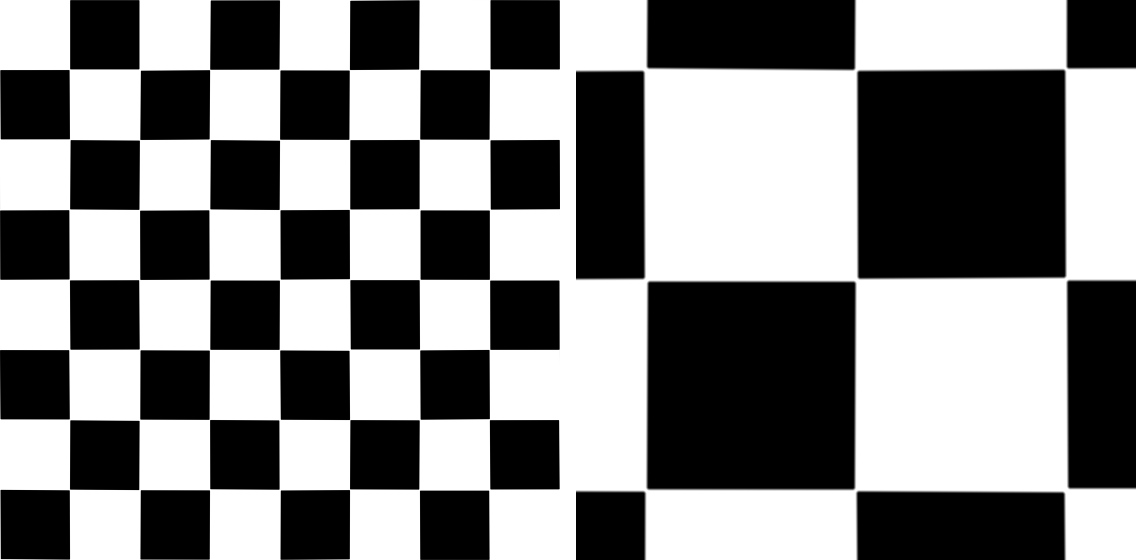
Left, the full canvas; right, a detail of the centre.
Write a WebGL 2 fragment shader that draws this pattern.

```glsl
#version 300 es
precision highp float;

uniform vec2 u_resolution;
out vec4 fragColor;

const float CELLS = 8.0;          // squares across and down
const float HALF_SIDE = 0.495;    // in cell units
const float CORNER_RADIUS = 0.012;
const float EDGE_SOFTNESS = 0.009;
const float SHIFT = 0.004;        // uneven placement
const float SKEW = 0.008;         // uneven edges
const vec3 WHITE = vec3(1.0);
const vec3 BLACK = vec3(0.0);

// Two values in -1..1 for each cell
vec2 hash22(vec2 cell) {
    vec3 p = fract(cell.xyx * vec3(0.1031, 0.1030, 0.0973));
    p += dot(p, p.yzx + 33.33);
    return fract((p.xx + p.yz) * p.zy) * 2.0 - 1.0;
}

float roundedSquare(vec2 p, float halfSide, float radius) {
    vec2 q = abs(p) - halfSide + radius;
    return length(max(q, 0.0)) + min(max(q.x, q.y), 0.0) - radius;
}

// Coverage of the slightly irregular dark square in one cell
float squareInk(vec2 p, vec2 cell, float softness) {
    vec2 id = mod(cell, CELLS);   // wraps the variation
    float isDark = 1.0 - mod(id.x + id.y, 2.0);
    vec2 local = p - cell - 0.5;
    local += SHIFT * hash22(id) + SKEW * hash22(id + 17.0) * local.yx;
    float d = roundedSquare(local, HALF_SIDE, CORNER_RADIUS);
    return isDark * (1.0 - smoothstep(-softness, softness, d));
}

// Neighbours are included so soft edges cross cell borders
float checkerInk(vec2 p, float softness) {
    vec2 base = floor(p);
    float ink = 0.0;
    for (int y = -1; y <= 1; y++) {
        for (int x = -1; x <= 1; x++) {
            ink = max(ink, squareInk(p, base + vec2(x, y), softness));
        }
    }
    return ink;
}

void main() {
    vec2 p = gl_FragCoord.xy / u_resolution * CELLS;
    float pixel = CELLS / min(u_resolution.x, u_resolution.y);
    float softness = max(EDGE_SOFTNESS, 0.6 * pixel);
    fragColor = vec4(mix(WHITE, BLACK, checkerInk(p, softness)), 1.0);
}
```
